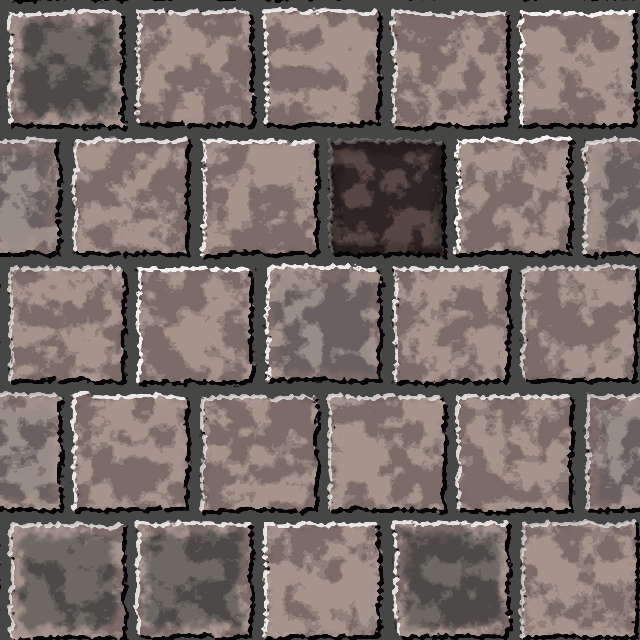
Reproduce this texture procedurally as a WebGL 2 fragment shader.

```glsl
#version 300 es
precision highp float;

uniform vec2 u_resolution;
out vec4 outColor;

float hash(vec2 p) {
    return fract(sin(dot(p, vec2(127.1, 311.7))) * 43758.5453);
}

float noise(vec2 p) {
    vec2 i = floor(p), f = fract(p);
    f = f * f * (3.0 - 2.0 * f);
    return mix(mix(hash(i), hash(i + vec2(1, 0)), f.x),
               mix(hash(i + vec2(0, 1)), hash(i + vec2(1, 1)), f.x), f.y);
}

float fbm(vec2 p) {
    float sum = 0.0, amplitude = 0.5;
    for (int i = 0; i < 4; i++) {
        sum += amplitude * noise(p);
        p = p * 2.1 + 13.7;
        amplitude *= 0.52;
    }
    return sum;
}

// Finds the stone id and the position from its centre, in a running bond
void locateStone(vec2 p, out vec2 id, out vec2 local) {
    p += vec2(-0.025, 0.043);
    id.y = mod(floor(p.y), 5.0);
    p.x -= 0.5 * mod(id.y, 2.0);
    id.x = mod(floor(p.x), 5.0);
    local = fract(p) - 0.5;
}

// Signed distance to the chipped outline of a stone
float stoneEdge(vec2 p) {
    vec2 id, local;
    locateStone(p, id, local);
    vec2 seed = local + id * 17.0 + 3.0;
    vec2 jitter = vec2(hash(id + 5.0), hash(id + 9.0)) - 0.5;
    vec2 b = abs(local - 0.02 * jitter) - 0.442;
    float d = length(max(b, 0.0)) + min(max(b.x, b.y), 0.0);
    return d + 0.030 * (noise(seed * 9.0) - 0.5) + 0.036 * (noise(seed * 34.0) - 0.5);
}

float coverage(vec2 p) {
    float soft = max(0.008, 3.0 / u_resolution.y);
    return smoothstep(soft, -soft, stoneEdge(p));
}

void main() {
    // Finish of each stone: 0 pink, 1 greyish, 2 charcoal, 3 burnt
    const int finishes[25] = int[25](
        2, 2, 0, 2, 0,
        0, 0, 0, 0, 1,
        0, 0, 1, 0, 0,
        0, 0, 3, 0, 1,
        2, 0, 0, 0, 0);

    vec2 p = gl_FragCoord.xy / u_resolution * 5.0;
    vec2 id, local;
    locateStone(p, id, local);
    int finish = finishes[int(id.y) * 5 + int(id.x)];
    vec2 seed = local + id * 17.0 + 3.0;
    float edge = stoneEdge(p);

    // Mottling in three flat tones
    float mottle = fbm(seed * 6.5) + 0.05 * (hash(id + 2.0) - 0.5);
    float tone = 0.5 * smoothstep(0.425, 0.445, mottle)
               + 0.5 * smoothstep(0.495, 0.515, mottle);
    vec3 stone = mix(vec3(0.49, 0.42, 0.41), vec3(0.65, 0.575, 0.55), tone);

    // Weathered finishes, fading out toward a pink rim
    float core = smoothstep(-0.03, -0.13, edge + 0.08 * (noise(seed * 14.0) - 0.5));
    vec3 charcoal = mix(vec3(0.29, 0.28, 0.27), vec3(0.42, 0.40, 0.38), tone);
    vec3 greyish = mix(vec3(0.39, 0.36, 0.36), vec3(0.58, 0.54, 0.52), tone);
    if (finish == 1) stone = mix(stone, greyish, 0.75 * core);
    if (finish == 2) stone = mix(stone, charcoal, 0.95 * core);
    if (finish == 3) stone = mix(vec3(0.19, 0.145, 0.145), vec3(0.34, 0.28, 0.265), tone)
                           * mix(0.75, 1.0, core);

    // Gentle shading inside the rim
    float rim = smoothstep(-0.07, 0.0, edge);
    stone *= 1.0 + 0.25 * rim * (noise(seed * 30.0 + 7.0) - 0.6);
    vec3 color = mix(vec3(0.275, 0.275, 0.27), stone, coverage(p));

    // Emboss lit from the upper left, with broken sides
    vec2 toLight = vec2(-0.013, 0.014);
    float relief = coverage(p - toLight) - coverage(p + toLight);
    float side = step(abs(local.y), abs(local.x));
    float band = smoothstep(0.035, 0.005, abs(edge));
    relief += band * mix(0.5, 1.3, side) * (noise(seed * 44.0 + 21.0) - 0.54);
    float shine = finish == 3 ? 0.2 : mix(0.65, 1.0, hash(id + 31.0));
    color = mix(color, vec3(0.96, 0.95, 0.95), shine * smoothstep(0.2, 0.8, relief));
    color = mix(color, vec3(0.02, 0.01, 0.01), smoothstep(0.12, 0.6, -relief));

    outColor = vec4(color, 1.0);
}
```
